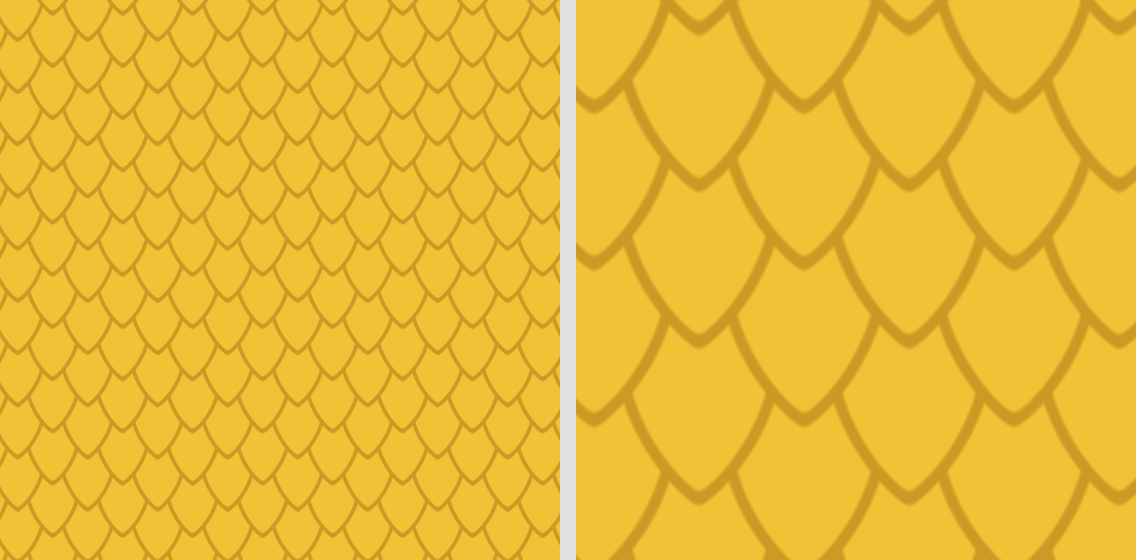
Left: the whole. Right: its middle third, enlarged.
Write a three.js fragment shader that draws this pattern.

```glsl
// Overlapping pointed golden scales with darker outlines, in staggered rows.
varying vec2 vUv;

#define COLUMNS 8.0                    // scales across the canvas
#define ROWS 10.726                    // scales down one column
#define FIRST_TIP vec2(0.0316, 0.0879) // tip of one scale near the lower left
#define ARC_CENTRE vec2(0.0816, 0.1012) // side-arc centre, across and above the tip
#define TIP_ROUNDING 0.0032
#define LINE_WIDTH 0.0066
#define SOFTNESS 0.0015
#define FILL_COLOUR vec3(0.95, 0.76, 0.21)
#define LINE_COLOUR vec3(0.80, 0.60, 0.14)

// Signed distance to a scale bounded by two arcs that meet at its tip.
float scaleDistance(vec2 p) {
  float side = sqrt(p.x * p.x + TIP_ROUNDING * TIP_ROUNDING);
  return length(vec2(side + ARC_CENTRE.x, p.y - ARC_CENTRE.y)) - length(ARC_CENTRE);
}

// Position relative to the nearest scale tip in a row; odd rows shift by half.
vec2 fromNearestTip(vec2 p, float row) {
  float pitch = 1.0 / COLUMNS;
  float x = p.x - 0.5 * pitch * mod(row, 2.0);
  return vec2((fract(x / pitch + 0.5) - 0.5) * pitch, p.y - row * 0.5 / ROWS);
}

void main() {
  vec2 p = vUv - FIRST_TIP;
  float baseRow = floor(p.y * 2.0 * ROWS);
  vec3 colour = FILL_COLOUR;

  // Paint from low rows to high, so that each row covers the one below it.
  for (int i = -3; i <= 1; i++) {
    float d = scaleDistance(fromNearestTip(p, baseRow + float(i)));
    float body = 1.0 - smoothstep(-SOFTNESS, SOFTNESS, d);
    float outline = 1.0 - smoothstep(-SOFTNESS, SOFTNESS, abs(d) - 0.5 * LINE_WIDTH);
    colour = mix(colour, FILL_COLOUR, body);
    colour = mix(colour, LINE_COLOUR, outline);
  }

  gl_FragColor = vec4(colour, 1.0);
}
```
